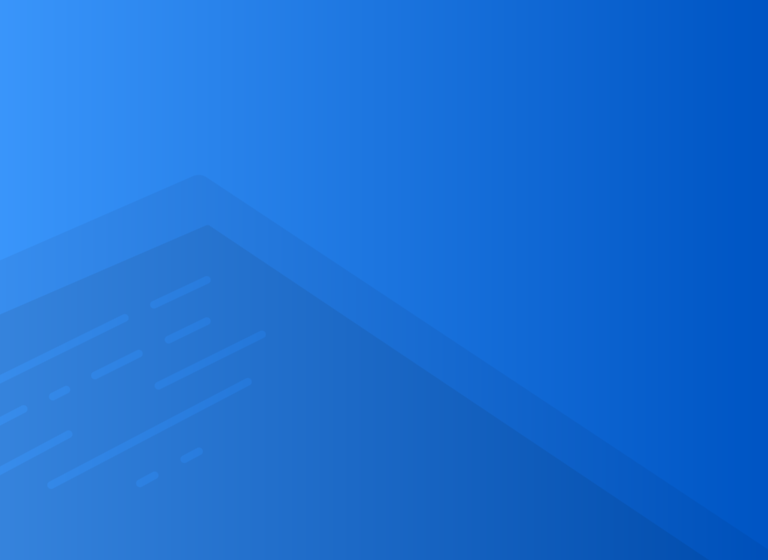
This background is drawn by a Shadertoy shader. Its source:

```glsl
// Blue horizontal gradient with two nested translucent gables and slanted rounded dashes.

const vec3 SKY_LEFT = vec3(0.226, 0.585, 0.982);
const vec3 SKY_RIGHT = vec3(-0.008, 0.33, 0.765);
const vec3 BAND_TINT = vec3(0.965, 0.945, 0.95);
const vec3 GABLE_TINT = vec3(0.93, 0.88, 0.88);
const vec3 DASH_TINT = vec3(0.96, 0.937, 0.938);
const float DASH_RADIUS = 0.0069;
const float EDGE_SOFTNESS = 1.4;
const float DESIGN_ASPECT = 1.3665;

// Dash layout: centre x, centre y, horizontal half length
const int DASH_COUNT = 11;
const vec3 DASHES[DASH_COUNT] = vec3[](
    vec3(0.321, 0.478, 0.047), vec3(0.102, 0.373, 0.120),
    vec3(0.334, 0.410, 0.034), vec3(0.208, 0.349, 0.039),
    vec3(0.374, 0.357, 0.092), vec3(0.106, 0.298, 0.012),
    vec3(0.012, 0.254, 0.030), vec3(0.266, 0.226, 0.175),
    vec3(0.052, 0.187, 0.070), vec3(0.262, 0.144, 0.013),
    vec3(0.341, 0.187, 0.013));

float smoothMax(float a, float b, float k) {
    float h = max(k - abs(a - b), 0.0) / k;
    return max(a, b) + 0.25 * k * h * h;
}

// Signed distance to the region below a straight slope through the apex
float slopeDistance(vec2 offset, float slope) {
    return (offset.y - slope * offset.x) / sqrt(1.0 + slope * slope);
}

float gableDistance(vec2 p, vec2 apex, float rise, float fall, float rounding) {
    vec2 offset = p - apex;
    return smoothMax(slopeDistance(offset, rise),
                     slopeDistance(offset, -fall), rounding);
}

float capsuleDistance(vec2 p, vec2 centre, vec2 halfAxis, float radius) {
    vec2 q = p - centre;
    float along = clamp(dot(q, halfAxis) / dot(halfAxis, halfAxis), -1.0, 1.0);
    return length(q - along * halfAxis) - radius;
}

// Union of all dashes, which grow steeper towards the bottom
float dashDistance(vec2 p) {
    float nearest = 1e3;
    for (int i = 0; i < DASH_COUNT; i++) {
        vec3 dash = DASHES[i];
        float slope = 0.47 + 0.225 * (0.479 - dash.y);
        vec2 halfAxis = dash.z * vec2(1.0, slope);
        nearest = min(nearest, capsuleDistance(p, dash.xy, halfAxis, DASH_RADIUS));
    }
    return nearest;
}

float coverage(float dist, float edgeWidth) {
    return clamp(0.5 - dist / edgeWidth, 0.0, 1.0);
}

void mainImage(out vec4 fragColor, in vec2 fragCoord) {
    vec2 uv = fragCoord / iResolution.xy;
    vec2 p = uv * vec2(DESIGN_ASPECT, 1.0);
    float edgeWidth = EDGE_SOFTNESS / iResolution.y;

    // Sky
    vec3 sky = max(mix(SKY_LEFT, SKY_RIGHT, uv.x), 0.0);
    vec3 color = sky;

    // Outer band, then inner gable
    float outer = gableDistance(p, vec2(0.356, 0.691), 0.438, 0.665, 0.012);
    float inner = gableDistance(p, vec2(0.370, 0.599), 0.434, 0.672, 0.003);
    color = mix(color, sky * BAND_TINT, coverage(outer, edgeWidth));
    color = mix(color, sky * GABLE_TINT, coverage(inner, edgeWidth));

    // Dashes
    color = mix(color, sky * DASH_TINT, coverage(dashDistance(p), edgeWidth));

    fragColor = vec4(color, 1.0);
}
```
